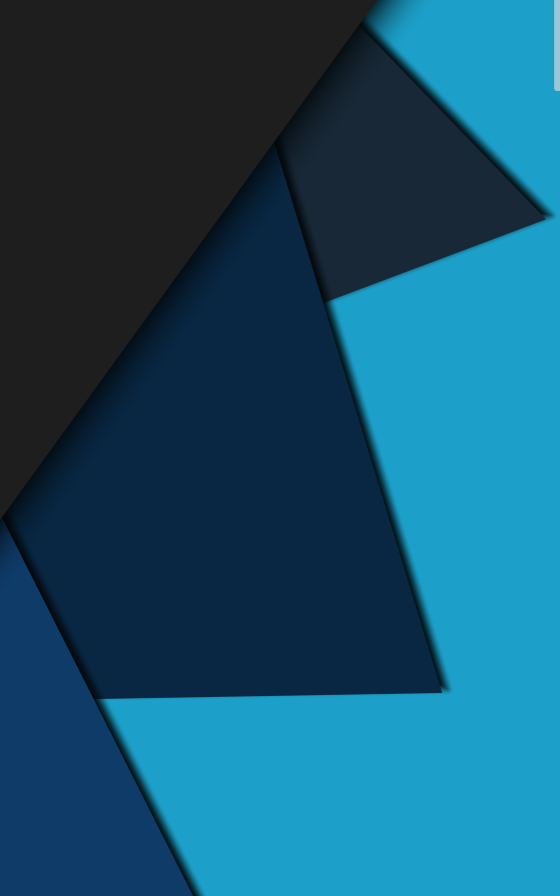
Write a Shadertoy shader that draws this background.

```glsl
// Overlapping sheets of dark and blue paper with soft shadows on a cyan ground.

const float ASPECT = 0.625;                       // design width / height
const vec2  SHADOW_OFFSET = vec2(0.0058, 0.0045);
const float SHADOW_BLUR = 0.0075;
const float SHADOW_STRENGTH = 0.92;
const float COVER_SHADOW_REACH = 0.055;           // wide shadow of the top sheet
const float COVER_SHADOW_STRENGTH = 0.78;

const vec3 CYAN     = vec3(0.110, 0.624, 0.784);
const vec3 SLATE    = vec3(0.094, 0.157, 0.212);
const vec3 NAVY     = vec3(0.035, 0.153, 0.263);
const vec3 BLUE     = vec3(0.059, 0.231, 0.408);
const vec3 CHARCOAL = vec3(0.118);
const vec3 SHADE    = vec3(0.005, 0.025, 0.035);
const vec3 PALE_TAB = vec3(0.60, 0.79, 0.85);

// Signed distance to a four-cornered polygon, negative inside.
float quadDistance(vec2 p, vec2 corners[4]) {
    float nearest = 1e6;
    float side = 1.0;
    for (int i = 0; i < 4; i++) {
        vec2 a = corners[i];
        vec2 b = corners[(i + 3) % 4];
        vec2 edge = b - a;
        vec2 w = p - a;
        vec2 gap = w - edge * clamp(dot(w, edge) / dot(edge, edge), 0.0, 1.0);
        nearest = min(nearest, dot(gap, gap));
        bvec3 crossing = bvec3(p.y >= a.y, p.y < b.y, edge.x * w.y > edge.y * w.x);
        if (all(crossing) || !any(crossing)) side = -side;
    }
    return side * sqrt(nearest);
}

float boxDistance(vec2 p, vec2 halfSize, float radius) {
    vec2 q = abs(p) - halfSize + radius;
    return length(max(q, 0.0)) + min(max(q.x, q.y), 0.0) - radius;
}

float coverage(float d, float pixel) {
    return 1.0 - smoothstep(-0.7 * pixel, 0.7 * pixel, d);
}

// Lays a sheet over the colour below, with its offset shadow.
vec3 laySheet(vec3 below, vec2 p, vec2 corners[4], vec3 paint, float pixel) {
    float shadowDist = quadDistance(p - SHADOW_OFFSET, corners);
    float shadow = 1.0 - smoothstep(-SHADOW_BLUR, SHADOW_BLUR, shadowDist);
    vec3 shaded = mix(below, SHADE, SHADOW_STRENGTH * shadow);
    return mix(shaded, paint, coverage(quadDistance(p, corners), pixel));
}

void mainImage(out vec4 fragColor, in vec2 fragCoord) {
    vec2 p = fragCoord / iResolution.xy * vec2(ASPECT, 1.0);
    float pixel = 1.0 / iResolution.y;

    // Sheet corners; hidden ends continue beneath the sheets above.
    vec2 slate[4] = vec2[4](vec2(0.352, 1.022), vec2(0.6094, 0.7552),
                            vec2(0.260, 0.624), vec2(0.200, 1.022));
    vec2 navy[4] = vec2[4](vec2(0.267, 0.969), vec2(0.4935, 0.2266),
                           vec2(0.0, 0.218), vec2(0.0, 0.969));
    vec2 blue[4] = vec2[4](vec2(-0.0495, 0.5247), vec2(0.266, -0.100),
                           vec2(-0.200, -0.100), vec2(-0.200, 0.5247));
    vec2 cover[4] = vec2[4](vec2(0.515, 1.130), vec2(-0.0918, 0.293),
                            vec2(-0.200, 0.293), vec2(-0.200, 1.130));

    // Stack from the ground upward.
    vec3 color = laySheet(CYAN, p, slate, SLATE, pixel);
    color = laySheet(color, p, navy, NAVY, pixel);
    color = laySheet(color, p, blue, BLUE, pixel);

    // Top sheet with a broad, fading shadow.
    float coverDist = quadDistance(p, cover);
    float fade = clamp(1.0 - coverDist / COVER_SHADOW_REACH, 0.0, 1.0);
    color = mix(color, SHADE, COVER_SHADOW_STRENGTH * fade * fade);
    color = mix(color, CHARCOAL, coverage(coverDist, pixel));

    // Pale tab on the right border.
    float tab = boxDistance(p - vec2(0.624, 0.952), vec2(0.0055, 0.0535), 0.003);
    color = mix(color, PALE_TAB, coverage(tab, pixel));

    fragColor = vec4(color, 1.0);
}
```
